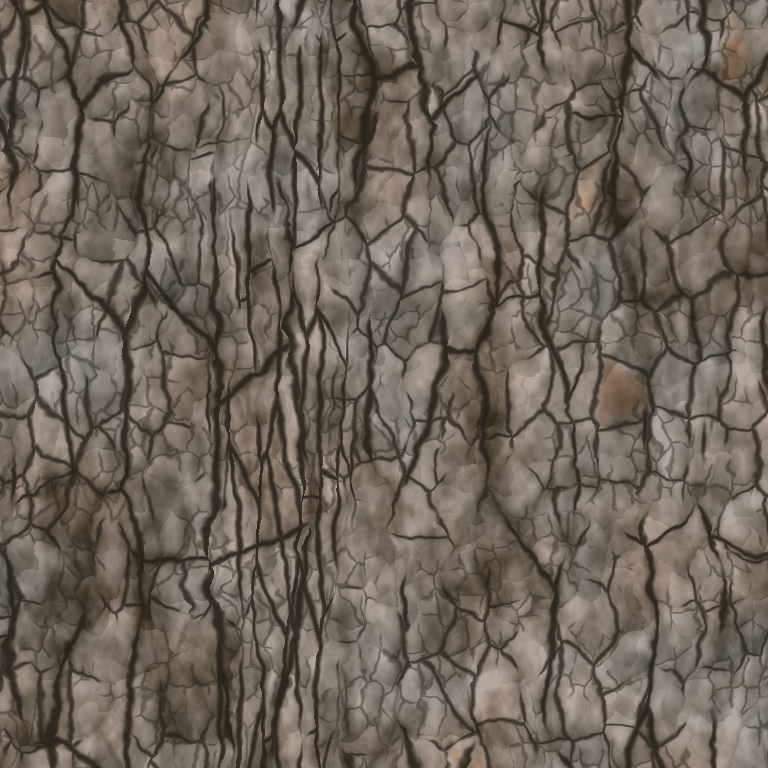
Write a three.js fragment shader that draws this texture.

```glsl
// Weathered tree bark: cracked grey-brown plates, long fissures and a band of fibrous strands.
varying vec2 vUv;

const vec3 CRACK_COLOR = vec3(0.15, 0.13, 0.10);
const vec3 DARK_BARK = vec3(0.26, 0.23, 0.18);
const vec3 LIGHT_BARK = vec3(0.63, 0.58, 0.54);
const vec3 RUST = vec3(0.53, 0.39, 0.28);
const vec3 WARM_SHIFT = vec3(0.06, 0.0, -0.05);

const vec2 FISSURE_SCALE = vec2(11.0, 3.2);
const vec2 PLATE_SCALE = vec2(19.0, 12.0);
const vec2 FLAKE_SCALE = vec2(40.0, 27.0);
const vec2 STRAND_SCALE = vec2(36.0, 5.0);
const float FISSURE_WIDTH = 0.0065;
const float PLATE_WIDTH = 0.0042;
const float FLAKE_WIDTH = 0.0026;
const float STRAND_WIDTH = 0.0045;
const float CRACK_SOFTNESS = 0.0022;
const float BASE_TONE = 0.69;

float hash(vec2 p) {
  vec3 q = fract(p.xyx * 0.1031);
  q += dot(q, q.yzx + 33.33);
  return fract((q.x + q.y) * q.z);
}

float noise(vec2 p) {
  vec2 i = floor(p);
  vec2 f = fract(p);
  f = f * f * (3.0 - 2.0 * f);
  float low = mix(hash(i), hash(i + vec2(1.0, 0.0)), f.x);
  float high = mix(hash(i + vec2(0.0, 1.0)), hash(i + 1.0), f.x);
  return mix(low, high, f.y);
}

float fbm(vec2 p) {
  float sum = 0.0;
  float gain = 0.5;
  for (int i = 0; i < 3; i++) {
    sum += gain * noise(p);
    p = p * 2.03 + 17.3;
    gain *= 0.5;
  }
  return sum / 0.875;
}

vec2 warp(vec2 p, float frequency) {
  return vec2(fbm(p * frequency + 3.1), fbm(p * frequency + 41.7)) - 0.5;
}

// Cell pattern: border distance in canvas units, cell id, tilt, border steepness.
vec4 cells(vec2 uv, vec2 scale) {
  vec2 p = uv * scale;
  vec2 base = floor(p);
  vec2 first = vec2(9.0);
  vec2 second = vec2(9.0);
  vec2 owner = base;
  for (int y = -1; y <= 1; y++) {
    for (int x = -1; x <= 1; x++) {
      vec2 cell = base + vec2(float(x), float(y));
      vec2 jitter = vec2(hash(cell + 5.0), hash(cell + 71.0));
      vec2 offset = cell + 0.1 + 0.8 * jitter - p;
      if (dot(offset, offset) < dot(first, first)) {
        second = first;
        first = offset;
        owner = cell;
      } else if (dot(offset, offset) < dot(second, second)) {
        second = offset;
      }
    }
  }
  vec2 across = second - first;
  vec2 slope = across * scale;
  float border = dot(0.5 * (first + second), across) / length(slope);
  float tilt = dot(first, vec2(0.5, -0.8));
  return vec4(border, hash(owner + 133.0), tilt, abs(slope.x) / length(slope));
}

// Dark line along cell borders, thinner where the border runs sideways.
float crack(vec4 cell, float width, float presence) {
  float w = width * presence * mix(0.4, 1.0, cell.w);
  float line = 1.0 - smoothstep(0.2 * w, w + CRACK_SOFTNESS, cell.x);
  return line * smoothstep(0.0, 0.4, presence);
}

void main() {
  vec2 uv = vUv;
  vec2 bent = uv + 0.035 * warp(uv, 9.0) + 0.016 * warp(uv, 38.0);

  // Fibrous band left of the centre
  float bandX = uv.x + 0.12 * (fbm(uv * vec2(5.0, 3.0)) - 0.5);
  float band = smoothstep(0.25, 0.32, bandX) * (1.0 - smoothstep(0.43, 0.50, bandX));

  // Crack layers
  vec4 fissure = cells(bent, FISSURE_SCALE);
  vec4 plate = cells(bent + 0.37, PLATE_SCALE);
  vec4 flake = cells(bent + 0.011 * warp(uv, 60.0), FLAKE_SCALE);
  vec4 strand = cells(mix(uv, bent, 0.6), STRAND_SCALE);
  float fissures = crack(fissure, FISSURE_WIDTH, smoothstep(0.30, 0.62, fbm(uv * vec2(9.0, 6.0) + 9.0)));
  float plates = crack(plate, PLATE_WIDTH, smoothstep(0.36, 0.66, fbm(uv * 13.0 + 23.0)) * (1.0 - 0.8 * band));
  float flakes = crack(flake, FLAKE_WIDTH, smoothstep(0.42, 0.72, fbm(uv * 19.0 + 51.0)));
  float strands = crack(strand, STRAND_WIDTH, smoothstep(0.32, 0.64, fbm(uv * vec2(22.0, 6.0) + 67.0)) * band);
  float cracks = max(max(fissures, strands), max(0.85 * plates, 0.5 * flakes));

  // Surface tone: mottling, grain, fibres and tilted plates
  float broad = fbm(uv * vec2(7.0, 4.0) + 80.0) - 0.5;
  float tone = BASE_TONE + 0.5 * broad;
  tone += 0.75 * (fbm(bent * vec2(32.0, 22.0)) - 0.5);
  tone += 0.65 * (fbm(uv * vec2(62.0, 44.0) + 31.0) - 0.5);
  tone += 0.8 * band * (fbm(bent * vec2(75.0, 9.0)) - 0.5);
  tone += (1.0 - 0.7 * band) * (0.18 * (plate.y - 0.5) + 0.16 * plate.z);
  tone += 0.22 * (flake.y - 0.5) + 0.16 * flake.z;

  // Shadow beside cracks, dark vertical smudges, pale lichen
  tone -= 0.22 * (1.0 - smoothstep(0.0, 0.016, fissure.x));
  tone -= 0.12 * (1.0 - band) * (1.0 - smoothstep(0.0, 0.010, plate.x));
  tone -= 0.40 * smoothstep(0.54, 0.76, fbm(uv * vec2(11.0, 3.5) + 7.0));
  float lichen = smoothstep(0.56, 0.76, fbm(uv * 15.0 + 97.0)) * smoothstep(0.4, 0.6, uv.x);
  tone += 0.2 * lichen;

  // Colour, with rust on a few bare plates to the right
  vec3 color = mix(DARK_BARK, LIGHT_BARK, clamp(tone, -0.2, 1.2));
  color += WARM_SHIFT * ((fbm(uv * 8.0 + 140.0) - 0.5) - 0.2 * lichen);
  float bare = step(0.93, plate.y) * smoothstep(0.5, 0.6, uv.x) * smoothstep(0.002, 0.012, plate.x);
  color = mix(color, RUST * (0.55 + 0.65 * tone), 0.65 * bare * smoothstep(0.3, 0.6, fbm(uv * 24.0)));
  color = mix(color, CRACK_COLOR, 0.88 * cracks);
  gl_FragColor = vec4(color, 1.0);
}
```
